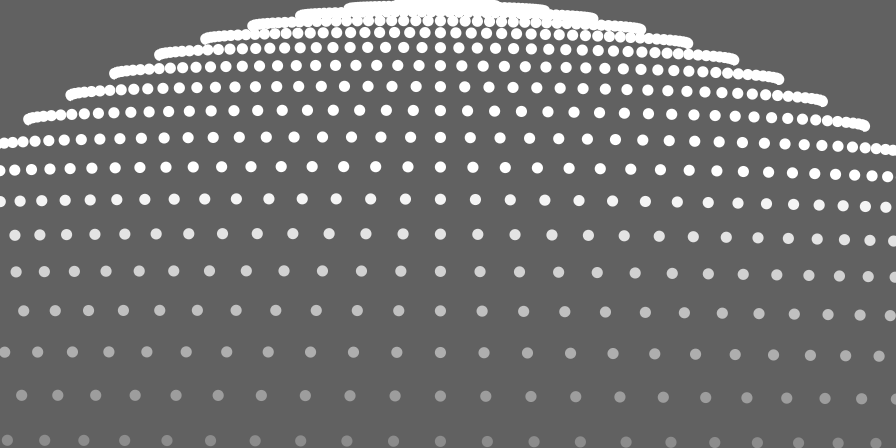
Give the GLSL for this background, as a WebGL 2 fragment shader.

```glsl
#version 300 es
precision highp float;
// Dome of white dots on latitude rings, fading into flat grey toward the bottom.
uniform vec2 u_resolution;
out vec4 outColor;

const float STEP = 6.2831853 / 100.0;   // angle between neighbouring dots
const float PERSPECTIVE = 0.062;

// Nearness scale of a point on the ring at polar angle phi
float depthScale(float phi, float lon) {
    return 1.0 / (1.0 - PERSPECTIVE * sin(phi) * cos(lon));
}

// Screen position of a dot on the slightly tilted and rolled sphere
vec2 project(float phi, float lon) {
    float tilt = 0.023;
    float height = cos(phi) * cos(tilt) - sin(phi) * cos(lon) * sin(tilt);
    vec2 pos = vec2(1.74 * sin(phi) * sin(lon), 1.711 * height) * depthScale(phi, lon);
    pos.x -= 0.0143 * cos(lon);
    pos.y -= 0.0078 * sin(2.0 * phi) * sin(lon);
    return pos + vec2(-0.0026, -0.719);
}

// Column angle on a ring whose dots lie closest to screen abscissa x
float longitudeAt(float phi, float x) {
    float lon = 0.0;
    for (int i = 0; i < 4; i++) {
        float offset = x + 0.0026 + 0.0143 * cos(lon);
        float s = offset / (1.74 * sin(phi) * depthScale(phi, lon));
        lon = asin(clamp(s, -1.0, 1.0));
    }
    return lon;
}

void main() {
    vec2 p = (gl_FragCoord.xy - vec2(0.5 * u_resolution.x, 0.0)) / u_resolution.y;
    float pixel = 1.0 / u_resolution.y;
    float ink = 0.0;

    // Rings from the pole down to the lower edge
    for (int ring = 1; ring <= 19; ring++) {
        float phi = float(ring) * STEP;
        float column = round(longitudeAt(phi, p.x) / STEP);
        float fade = clamp(0.82 - 0.11 * float(ring - 13), 0.0, 1.0);

        // Nearest dots on the front half of the ring
        for (int k = -1; k <= 1; k++) {
            float lon = clamp(column + float(k), -25.0, 25.0) * STEP;
            float edge = 0.0124 - distance(p, project(phi, lon));
            ink = max(ink, fade * clamp(edge / pixel + 0.5, 0.0, 1.0));
        }
    }

    vec3 grey = vec3(0.38);
    vec3 white = vec3(1.0);
    outColor = vec4(mix(grey, white, ink), 1.0);
}
```
